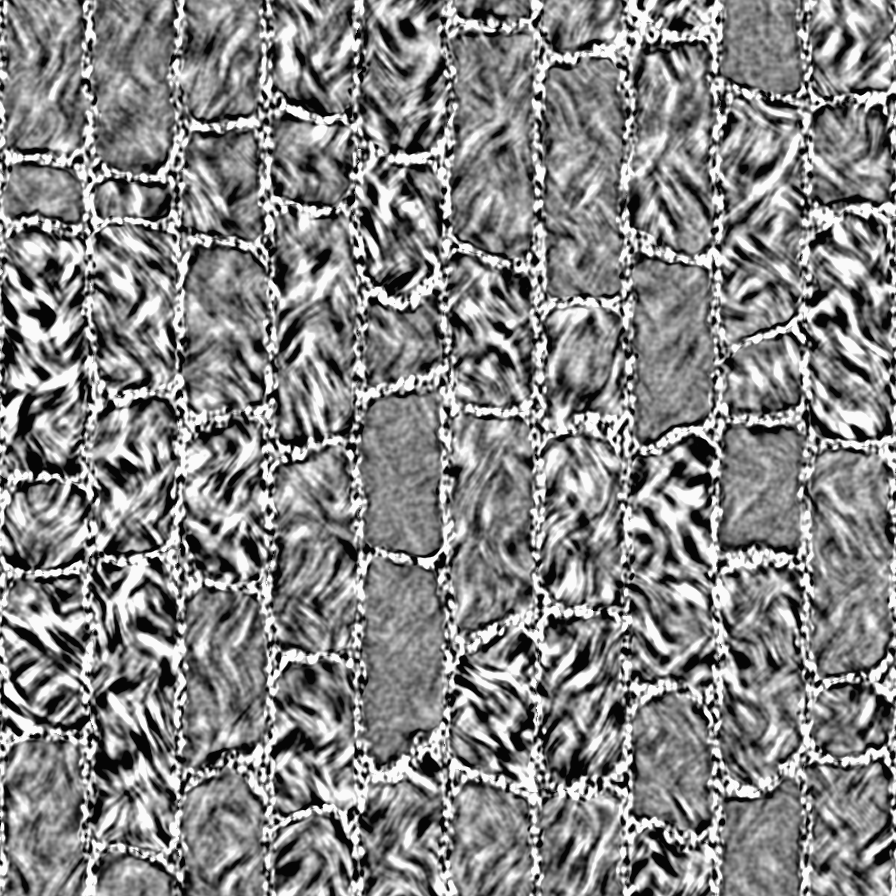
This texture map is drawn by a WebGL 1 fragment shader. Its source:

```glsl
precision highp float;
// Grey relief of upright rough stone blocks in ten columns, with ragged joints.

uniform vec2 u_resolution;

const float COLUMNS = 10.0;
const float ROWS = 5.0;
const float MID_GREY = 0.53;

vec2 hash22(vec2 p) {
  vec3 q = fract(p.xyx * vec3(0.1031, 0.1030, 0.0973));
  q += dot(q, q.yzx + 33.33);
  return fract((q.xx + q.yz) * q.zy);
}

float cornerSlope(vec2 cell, vec2 offset) {
  return dot(hash22(cell) * 2.0 - 1.0, offset);
}

// Zero-mean gradient noise.
float noise(vec2 p) {
  vec2 i = floor(p);
  vec2 f = p - i;
  vec2 w = f * f * f * (f * (f * 6.0 - 15.0) + 10.0);
  vec2 e = vec2(1.0, 0.0);
  float low = mix(cornerSlope(i, f), cornerSlope(i + e, f - e), w.x);
  float high = mix(cornerSlope(i + e.yx, f - e.yx), cornerSlope(i + 1.0, f - 1.0), w.x);
  return mix(low, high, w.y);
}

// Noise drawn out along a direction.
float streaks(vec2 p, vec2 along, float frequency) {
  vec2 across = vec2(-along.y, along.x);
  return noise(vec2(dot(p, along) * 0.33, dot(p, across)) * frequency);
}

float roundedBox(vec2 p, vec2 halfSize, float radius) {
  vec2 q = abs(p) - halfSize + radius;
  return length(max(q, 0.0)) + min(max(q.x, q.y), 0.0) - radius;
}

float ridge(float d, float center, float width) {
  float t = (d - center) / width;
  return exp(-t * t);
}

// Height of a column's joint, in rows.
float jointHeight(float column, float row) {
  return row + mix(0.08, 0.92, hash22(vec2(column + 3.0, mod(row, ROWS) + 17.0)).x);
}

// Uneven edges: slow bends plus fine chips.
vec2 roughen(vec2 p) {
  vec2 bend = vec2(noise(p * 19.0 + 5.0) * 0.011, noise(p * 13.0 + 41.0) * 0.042);
  vec2 chips = vec2(noise(p * 85.0 + 9.0), noise(p * 85.0 + 63.0));
  return p + bend + chips * 0.007;
}

// Crossing diagonal grain, stronger in some patches and blocks.
float stoneGrain(vec2 p, vec2 seed) {
  vec2 bent = p + 0.018 * vec2(noise(p * 17.0 + 71.0), noise(p * 17.0 + 23.0));
  vec2 rising = normalize(vec2(mix(0.45, 1.0, seed.x), 1.0));
  vec2 falling = normalize(vec2(-mix(0.45, 1.1, seed.y), 1.0));
  float choice = smoothstep(-0.2, 0.2, noise(p * 15.0 + seed * 50.0) + (seed.x - 0.5) * 0.3);
  float coarse = mix(streaks(bent + seed, rising, 78.0),
                     streaks(bent + seed.yx + 2.0, falling, 84.0), choice);
  float fine = mix(streaks(bent + 4.0, rising, 165.0),
                   streaks(bent + 7.0, falling, 165.0), choice);
  float grit = noise(p * 150.0 + 11.0);
  float patches = clamp(1.0 + 1.6 * noise(p * 24.0 + 31.0), 0.4, 1.7);
  float contrast = mix(0.35, 2.3, fract(seed.x * 7.0 + seed.y * 3.0));
  return (coarse * patches * 1.2 + fine * 0.5) * contrast + grit * 0.3;
}

// Broken black and white specks, with a bright rim and a dark inner shadow.
float jointRelief(vec2 p, float d, float ends) {
  float band = smoothstep(-0.0075, -0.001, d);
  float specks = noise(p * vec2(165.0, 115.0) + 19.0) * 2.2
               + noise(p * vec2(85.0, 60.0) + 37.0) * 1.2;
  float rim = ridge(d, 0.0, 0.0032) - 0.9 * ridge(d, -0.0075, 0.0035);
  float wear = clamp(0.75 + 2.2 * noise(p * 32.0 + 57.0), 0.0, 1.3);
  return specks * band + rim * wear * mix(0.28, 0.62, ends);
}

void main() {
  vec2 uv = gl_FragCoord.xy / u_resolution;
  vec2 p = roughen(uv);

  // Locate the block and its two end joints.
  float column = floor(p.x * COLUMNS);
  float row = floor(p.y * ROWS);
  row += step(jointHeight(column, row), p.y * ROWS);
  float bottom = jointHeight(column, row - 1.0) / ROWS;
  float top = jointHeight(column, row) / ROWS;
  vec2 center = vec2((column + 0.5) / COLUMNS, 0.5 * (bottom + top));
  vec2 halfSize = vec2(0.5 / COLUMNS, 0.5 * (top - bottom)) - 0.002;
  vec2 local = p - center;
  float d = roundedBox(local, halfSize, min(0.024, halfSize.y * 0.8));

  vec2 seed = hash22(vec2(mod(column, COLUMNS), mod(row, ROWS)) + 29.0);
  float ends = smoothstep(-0.025, -0.01, abs(local.y) - halfSize.y);
  float inside = 1.0 - smoothstep(-0.006, 0.0, d);

  float grey = MID_GREY + stoneGrain(uv, seed) * mix(0.4, 1.0, inside)
             + jointRelief(uv, d, ends);
  gl_FragColor = vec4(vec3(clamp(grey, 0.02, 0.98)), 1.0);
}
```
